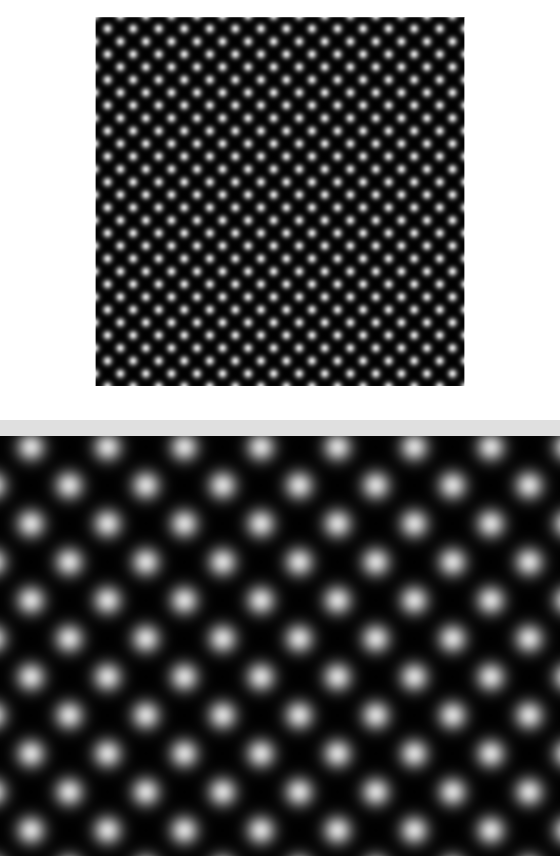
Top, the full canvas; bottom, a detail of the centre.
This pattern is drawn by a Shadertoy shader. Its source:

```glsl
// Soft glowing dots on a diagonal lattice inside a black square, on a white page.

// Lengths are fractions of the canvas height, measured from the canvas centre.
const vec2  PANEL_CENTER = vec2(0.0, 0.020);
const float PANEL_HALF   = 0.4390;
const float PERIOD       = 0.06083;              // spacing of dots along a row
const vec2  DOT_ORIGIN   = vec2(0.0153, 0.0058); // centre of one dot
const float DOT_SIGMA    = 0.00784;              // softness of a dot
const float DOT_PEAK     = 0.83;

const vec3 PAGE_COLOR  = vec3(1.0);
const vec3 PANEL_COLOR = vec3(0.0);
const vec3 DOT_COLOR   = vec3(1.0);

// Sum of Gaussian spots on a square lattice turned by 45 degrees.
float dotGlow(vec2 p) {
    vec2 q = (p - DOT_ORIGIN) / PERIOD;
    vec2 cell = fract(vec2(q.x + q.y, q.x - q.y) + 0.5) - 0.5;
    float latticeStep = PERIOD * inversesqrt(2.0);
    float glow = 0.0;
    for (int j = -1; j <= 1; j++) {
        for (int i = -1; i <= 1; i++) {
            vec2 d = (cell - vec2(i, j)) * latticeStep;
            glow += exp(-0.5 * dot(d, d) / (DOT_SIGMA * DOT_SIGMA));
        }
    }
    return DOT_PEAK * glow;
}

// Signed distance to an axis-aligned square.
float squareDistance(vec2 p, float halfSize) {
    vec2 d = abs(p) - halfSize;
    return length(max(d, 0.0)) + min(max(d.x, d.y), 0.0);
}

void mainImage(out vec4 fragColor, in vec2 fragCoord) {
    vec2 p = (fragCoord - 0.5 * iResolution.xy) / iResolution.y;
    float pixel = 1.0 / iResolution.y;

    // Dotted panel
    vec3 panel = mix(PANEL_COLOR, DOT_COLOR, clamp(dotGlow(p), 0.0, 1.0));

    // Panel over the page, with a one-pixel smooth edge
    float edge = squareDistance(p - PANEL_CENTER, PANEL_HALF);
    float coverage = clamp(0.5 - edge / pixel, 0.0, 1.0);
    fragColor = vec4(mix(PAGE_COLOR, panel, coverage), 1.0);
}
```
